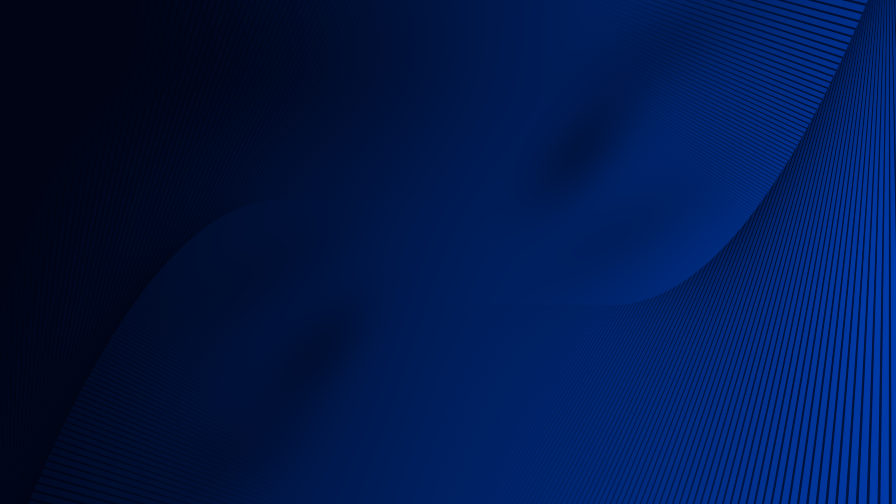
Give the GLSL for this background, as a WebGL 1 fragment shader.

```glsl
precision highp float;

uniform vec2 u_resolution;

// Soft rotated ellipse, 1 at its centre
float softSpot(vec2 p, vec2 centre, vec2 radius, float angle) {
    vec2 d = p - centre;
    float c = cos(angle);
    float s = sin(angle);
    vec2 q = vec2(c * d.x + s * d.y, c * d.y - s * d.x) / radius;
    return exp(-dot(q, q));
}

// Thin stripe per unit of phase; blur is the pixel footprint in phase
float stripe(float phase, float halfWidth, float blur) {
    float b = clamp(blur, 0.001, 0.5);
    float d = abs(fract(phase) - 0.5);
    float line = 1.0 - smoothstep(halfWidth - b * 0.6, halfWidth + b * 0.6, d);
    return mix(line, 2.0 * halfWidth, smoothstep(0.3, 0.6, blur));
}

// Signed distance to the sweeping edge, positive on its inner side
float sweepDistance(vec2 p) {
    float d = max(p.x - 0.327, 0.0);
    float slope = 4.72 * d;
    return (p.y + 0.105 - 2.36 * d * d) / sqrt(1.0 + slope * slope);
}

// Steep rays spreading downward outside the sweep
float outerFan(vec2 p, vec2 apex, float pixel) {
    float spread = (apex.y + 0.5) / max(apex.y - p.y, 0.05);
    float foot = apex.x + (p.x - apex.x) * spread;
    float growth = exp((0.889 - foot) / 0.81);
    return stripe(35.0 * growth, 0.13, 43.0 * growth * spread * pixel);
}

// Shallow rays that end on the sweep
float innerFan(vec2 p, vec2 apex, float pixel) {
    float run = max(p.x - apex.x, 0.1);
    float slope = (apex.y - p.y) / run;
    float growth = exp(2.0 * (slope - 0.25));
    float rate = 74.0 * growth * sqrt(1.0 + slope * slope) / run;
    return stripe(37.0 * growth, 0.13, rate * pixel);
}

// Brightness factor of one lined wing with its shadow
float wingShade(vec2 p, float pixel, float contrast) {
    float d = sweepDistance(p);
    float inside = smoothstep(-pixel, pixel, d);
    float outer = outerFan(p, vec2(0.875, 0.778), pixel)
        * smoothstep(-0.1, 0.8, p.x);
    float inner = innerFan(p, vec2(-0.542, 0.824), pixel)
        * smoothstep(0.2, 0.8, p.x) * smoothstep(-0.1, 0.3, p.y);
    float shadow = 0.4 * exp(min(d, 0.0) / 0.055)
        * smoothstep(0.28, 0.65, p.x) * (1.0 - inside);
    return (1.0 - contrast * mix(outer, inner, inside)) * (1.0 - shadow);
}

// Smoky folds beside the middle of a wing
float foldShade(vec2 p, float depth) {
    float fold = softSpot(p, vec2(0.26, 0.2), vec2(0.14, 0.065), 0.85);
    fold += 0.6 * softSpot(p, vec2(0.43, 0.41), vec2(0.2, 0.08), 0.5);
    fold += 0.5 * softSpot(p, vec2(0.36, 0.04), vec2(0.2, 0.075), 0.55);
    return 1.0 - depth * min(fold, 1.0);
}

vec3 blueTone(float level) {
    return vec3(0.0, max(level * 0.37 - 0.015, 0.0), level);
}

void main() {
    float pixel = 1.0 / u_resolution.y;
    vec2 p = (gl_FragCoord.xy - 0.5 * u_resolution) * pixel;
    p.x *= (16.0 / 9.0) * u_resolution.y / u_resolution.x;

    // Broad light from dark left to bright lower right
    float level = 0.335 + 0.29 * p.x - 0.1 * p.y;
    level += 0.07 * softSpot(p, vec2(0.88, 0.0), vec2(0.2, 0.4), 0.0);
    level -= 0.055 * softSpot(p, vec2(-0.3, 0.36), vec2(0.42, 0.2), 0.0);

    // Two wings, each a half turn from the other
    level *= foldShade(p, 0.32) * foldShade(-p, 0.28);
    level *= wingShade(p, pixel, 0.62) * wingShade(-p, pixel, 0.42);

    gl_FragColor = vec4(blueTone(max(level, 0.08)), 1.0);
}
```
